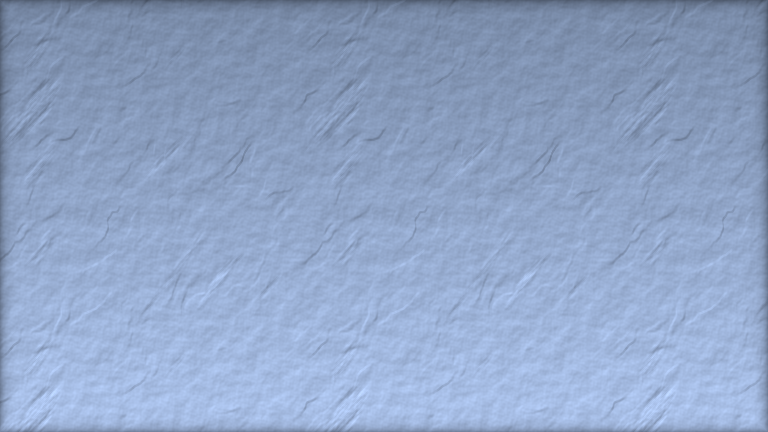
Write a WebGL 1 fragment shader that draws this texture.

```glsl
precision highp float;

// Blue trowelled plaster: thin broken ledges, rough scars and fine grain.
// A tiling height field of gradient noise is lit from the upper left,
// then tinted by a vertical gradient and darkened along the border.

uniform vec2 u_resolution;

const float TILE_SIZE = 0.712;            // in canvas heights
const vec2 TO_LIGHT = vec2(-0.5, 0.866);
const float RELIEF_STEP = 0.0075;         // in tiles
const vec3 TOP_BLUE = vec3(0.475, 0.545, 0.660);
const vec3 BOTTOM_BLUE = vec3(0.672, 0.765, 0.925);

float hash(vec2 p) {
  vec3 q = fract(vec3(p.xyx) * 0.1031);
  q += dot(q, q.yzx + 33.33);
  return fract((q.x + q.y) * q.z);
}

// Dot product of a cell corner's random direction with the offset from it.
float cornerSlope(vec2 cell, vec2 offset, vec2 period, float seed) {
  float angle = 6.2832 * hash(mod(cell, period) + seed);
  return dot(vec2(cos(angle), sin(angle)), offset);
}

// Gradient noise that repeats after "period" cells, about -0.7 to 0.7.
float gradientNoise(vec2 p, vec2 period, float seed) {
  vec2 cell = floor(p);
  vec2 f = p - cell;
  vec2 blend = f * f * f * (f * (f * 6.0 - 15.0) + 10.0);
  vec2 right = vec2(1.0, 0.0);
  vec2 up = vec2(0.0, 1.0);
  float low = mix(cornerSlope(cell, f, period, seed),
                  cornerSlope(cell + right, f - right, period, seed), blend.x);
  float high = mix(cornerSlope(cell + up, f - up, period, seed),
                   cornerSlope(cell + 1.0, f - 1.0, period, seed), blend.x);
  return mix(low, high, blend.y);
}

float fbm(vec2 tile, vec2 cells, float seed) {
  float sum = 0.0;
  float amplitude = 1.0;
  for (int i = 0; i < 4; i++) {
    sum += amplitude * gradientNoise(tile * cells, cells, seed);
    cells *= 2.0;
    amplitude *= 0.5;
    seed += 17.0;
  }
  return sum;
}

// Shear that keeps the tiling and draws features along the rising diagonal.
vec2 diagonal(vec2 tile) {
  return vec2(tile.x, tile.y - tile.x);
}

// Plaster layers: warped noise cut into flat terraces with sharp rims.
float layers(vec2 tile, float levels) {
  vec2 warp = vec2(fbm(tile, vec2(7.0), 11.0), fbm(tile, vec2(7.0), 83.0));
  vec2 warped = tile + 0.035 * warp;
  float height = levels * fbm(diagonal(warped), vec2(2.0, 3.0), 5.0);
  float level = floor(height);
  return level + smoothstep(0.38, 0.62, height - level);
}

// Torn streaks that fill the scars.
float streaks(vec2 tile) {
  return fbm(diagonal(tile), vec2(9.0, 24.0), 41.0);
}

float grain(vec2 tile) {
  return fbm(tile, vec2(14.0), 127.0);
}

// Brightness change of the lit relief around zero.
float reliefShade(vec2 tile) {
  vec2 ahead = tile + TO_LIGHT * RELIEF_STEP;
  float rim = clamp(layers(tile, 3.2) - layers(ahead, 3.2), -1.0, 1.0);
  float rimStrength = smoothstep(-0.25, 0.35, fbm(tile, vec2(4.0), 211.0));
  float scar = smoothstep(0.30, 0.50,
    gradientNoise(diagonal(tile) * vec2(4.0, 7.0), vec2(4.0, 7.0), 59.0));
  float torn = streaks(tile) - streaks(ahead);
  float rough = grain(tile) - grain(ahead);
  float rimShade = rim * mix(0.15, 0.09, step(0.0, rim));
  return rimShade * rimStrength + 0.30 * scar * torn + 0.24 * rough;
}

// Darkening close to the canvas border.
float borderShade(vec2 p, vec2 size) {
  vec2 inset = min(p, size - p);
  vec2 falloff = exp(-inset / 0.012);
  return 1.0 - 0.34 * max(falloff.x, falloff.y);
}

void main() {
  vec2 p = gl_FragCoord.xy / u_resolution.y;
  vec2 size = vec2(u_resolution.x / u_resolution.y, 1.0);
  vec3 color = mix(BOTTOM_BLUE, TOP_BLUE, p.y);
  color *= 1.0 + reliefShade(p / TILE_SIZE);
  color *= borderShade(p, size);
  gl_FragColor = vec4(color, 1.0);
}
```
